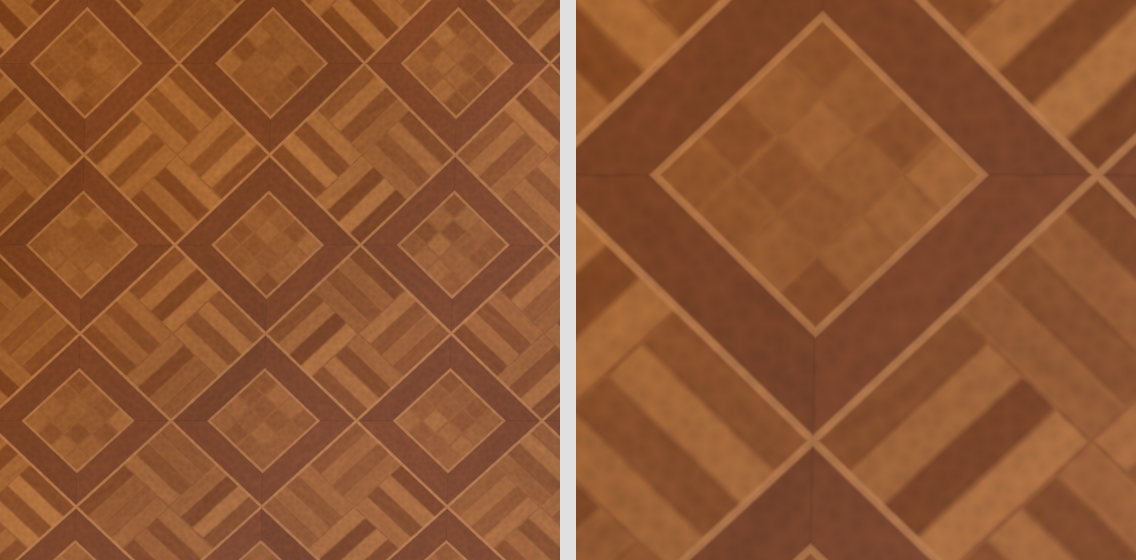
Left, the full canvas; right, a detail of the centre.
Write a three.js fragment shader that draws this texture.

```glsl
// Parquet floor of diagonal tiles: dark framed mosaics alternating with pinwheels of light and dark strips.
varying vec2 vUv;

float hash(vec2 p) {
  return fract(sin(dot(p, vec2(127.1, 311.7))) * 4375.85);
}

// Distance to the nearest scattered point, for mottled wood
float cellular(vec2 p) {
  vec2 id = floor(p);
  float nearest = 1.0;
  for (int y = -1; y <= 1; y++) {
    for (int x = -1; x <= 1; x++) {
      vec2 c = id + vec2(float(x), float(y));
      vec2 point = c + vec2(hash(c), hash(c + 41.3));
      nearest = min(nearest, length(point - p));
    }
  }
  return nearest;
}

// Layered sines stretched along x, about -1 to 1
float grain(vec2 p) {
  float wave = sin(p.y * 47.0 + 2.5 * sin(p.x * 6.0 + p.y * 9.0));
  wave += 0.7 * sin(p.y * 101.0 + 2.0 * sin(p.x * 11.0 - p.y * 5.0));
  return 0.5 * wave + 0.25 * sin(p.x * 23.0 + p.y * 31.0);
}

// Brown ramp from dark (0) to light (1)
vec3 wood(float tone) {
  return mix(vec3(0.465, 0.24, 0.095), vec3(0.67, 0.415, 0.195), clamp(tone, 0.0, 1.0));
}

// Four quadrants of strips, turned so that light strips cross at the centre
float pinwheel(vec2 local, vec2 cell) {
  vec2 quadrant = step(0.0, local);
  float turned = mod(quadrant.x + quadrant.y + cell.x, 2.0);
  vec2 p = turned < 0.5 ? local.yx : local;
  float strip = abs(p.y) * 8.0;
  float edge = min(fract(strip), 1.0 - fract(strip));
  float shade = hash(cell * 7.3 + quadrant * 3.1 + floor(strip) * 1.7) - 0.5;
  float light = smoothstep(-0.3, 0.3, sin(strip * 3.14159)) - 0.5;
  float strength = 0.3 + 0.4 * hash(cell * 2.7 + quadrant * 5.9);
  float pattern = light * strength + shade * 0.35 * smoothstep(0.0, 0.15, edge);
  pattern *= smoothstep(0.0, 0.015, abs(p.x));
  return 0.49 + pattern + 0.07 * grain(p + cell * 3.7);
}

// Small blocks of varied tone inside a frame
float mosaic(vec2 local, vec2 cell) {
  vec2 p = (local / 0.295 + 1.0) * 2.0;
  vec2 block = floor(p);
  vec2 gap = 0.5 - abs(fract(p) - 0.5);
  float seam = smoothstep(0.0, 0.13, min(gap.x, gap.y));
  float shade = hash(block + cell * 9.1) - 0.5;
  float weave = mod(block.x + block.y, 2.0) - 0.5;
  vec2 along = weave > 0.0 ? local : local.yx;
  return 0.5 + (shade * 0.5 + weave * 0.13) * seam + 0.06 * grain(along + cell * 2.3);
}

void main() {
  // Slightly sheared and foreshortened lattice
  vec2 p = vUv - vec2(0.478, 0.5625);
  float v = p.y / 0.319 - 0.16 * p.y * p.y;
  float u = (p.x - 0.0072 * v) / 0.3314;

  // Diagonal tiles; every other one is framed
  vec2 diagonal = vec2(u + v, v - u);
  vec2 cell = floor(diagonal + 0.5);
  vec2 local = diagonal - cell;
  vec2 side = abs(local);
  float reach = max(side.x, side.y);
  bool framed = mod(cell.x + cell.y, 2.0) < 0.5;
  vec3 lineColor = vec3(0.70, 0.455, 0.25);
  vec3 color;

  if (framed) {
    // Mitred frame with grain along each side
    vec2 along = side.x > side.y ? local.yx : local;
    float sideTone = hash(cell + step(side.x, side.y) * 4.1 + step(0.0, along.y) * 2.3);
    vec3 frame = vec3(0.475, 0.25, 0.118) * (0.96 + 0.08 * sideTone + 0.025 * grain(along + cell));
    frame *= 1.0 - 0.06 * (1.0 - smoothstep(0.0, 0.012, abs(side.x - side.y)));
    color = mix(wood(mosaic(local, cell)), frame, smoothstep(0.289, 0.301, reach));
    float innerLine = 1.0 - smoothstep(0.005, 0.015, abs(reach - 0.295));
    color = mix(color, lineColor, 0.75 * innerLine);
  } else {
    color = wood(pinwheel(local, cell) + 0.12 * (hash(cell * 1.9) - 0.5));
  }

  // Pale inlay between tiles
  float inlay = 1.0 - smoothstep(0.005, 0.017, 0.5 - reach);
  color = mix(color, lineColor, 0.85 * inlay);

  // Fine mottling and broad wear
  color *= 1.0 + 0.09 * (cellular(vUv * 95.0) - 0.45);
  color *= 1.0 + 0.025 * sin(vUv.x * 9.0 + 2.0 * sin(vUv.y * 7.0));

  // Soft haze toward the lower right
  float haze = smoothstep(0.35, 1.5, vUv.x + 1.0 - vUv.y);
  color += haze * vec3(0.02, 0.04, 0.085);
  gl_FragColor = vec4(color, 1.0);
}
```
